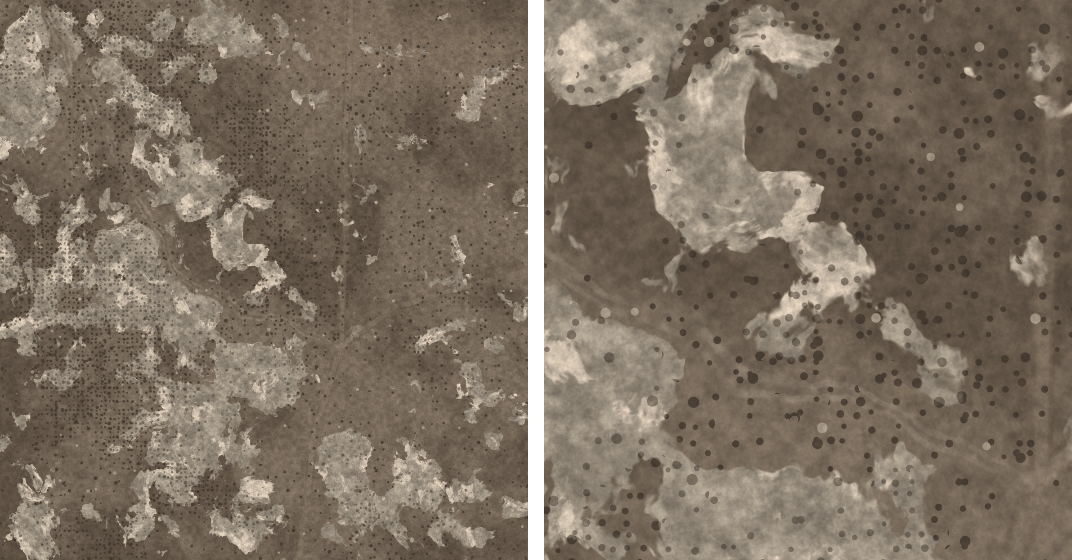
Left, the full canvas; right, a detail of the centre.
This texture is drawn by a WebGL 1 fragment shader. Its source:

```glsl
precision highp float;
// Aerial view of dry scrubland: brown soil, eroded pale salt pans, a winding wash,
// faint tracks and dark shrubs. Broad soft regions bias a fractal noise that is
// thresholded into ragged pans; shrubs are jittered discs on hashed grids.
uniform vec2 u_resolution;

const vec3 SOIL_DARK = vec3(0.365, 0.315, 0.265);
const vec3 SOIL_LIGHT = vec3(0.475, 0.42, 0.36);
const vec3 SOIL_TAN = vec3(0.52, 0.455, 0.38);
const vec3 PAN_GREY = vec3(0.55, 0.51, 0.455);
const vec3 PAN_PALE = vec3(0.66, 0.615, 0.55);
const vec3 SALT = vec3(0.86, 0.80, 0.72);
const vec3 SHRUB = vec3(0.25, 0.21, 0.175);

float hash(vec2 p) {
  return fract(sin(dot(p, vec2(127.1, 311.7))) * 43758.5453);
}

float noise(vec2 p) {
  vec2 i = floor(p), f = fract(p);
  f = f * f * (3.0 - 2.0 * f);
  return mix(mix(hash(i), hash(i + vec2(1, 0)), f.x),
             mix(hash(i + vec2(0, 1)), hash(i + vec2(1, 1)), f.x), f.y);
}

float fbm(vec2 p, float gain) {
  float sum = 0.0, total = 0.0, amp = 1.0;
  for (int i = 0; i < 5; i++) {
    sum += amp * noise(p);
    total += amp;
    amp *= gain;
    p = mat2(1.6, 1.2, -1.2, 1.6) * p + 7.3;
  }
  return sum / total;
}

float segment(vec2 p, vec2 a, vec2 b) {
  vec2 d = b - a;
  return length(p - a - d * clamp(dot(p - a, d) / dot(d, d), 0.0, 1.0));
}

// Soft elliptical region, 1 at the centre
float region(vec2 p, vec2 centre, vec2 radius, float angle) {
  float c = cos(angle), s = sin(angle);
  vec2 q = mat2(c, -s, s, c) * (p - centre) / radius;
  float d = dot(q, q);
  return exp(-d * d);
}

// Jittered discs, present in a share of the grid cells
float scatter(vec2 p, float cells, float share, float size, float seed) {
  vec2 id = floor(p * cells) + seed;
  vec2 centre = 0.3 + 0.4 * vec2(hash(id + 3.1), hash(id + 8.7));
  float radius = size * (0.6 + 0.4 * hash(id + 5.3));
  float aa = cells / u_resolution.y;
  float disc = 1.0 - smoothstep(radius - aa * 0.6, radius + aa * 0.6, length(fract(p * cells) - centre));
  return disc * step(hash(id), share);
}

// Distance to the wash running down from the upper left, then out to the right
float washDistance(vec2 p) {
  float d = segment(p, vec2(0.08, 0.97), vec2(0.143, 0.857));
  d = min(d, segment(p, vec2(0.143, 0.857), vec2(0.247, 0.648)));
  d = min(d, segment(p, vec2(0.247, 0.648), vec2(0.306, 0.525)));
  d = min(d, segment(p, vec2(0.306, 0.525), vec2(0.443, 0.447)));
  d = min(d, segment(p, vec2(0.443, 0.447), vec2(0.605, 0.382)));
  return d;
}

float trackDistance(vec2 p) {
  float d = segment(p, vec2(0.625, 1.0), vec2(0.612, 0.388));
  d = min(d, segment(p, vec2(0.612, 0.388), vec2(0.56, 0.22)));
  d = min(d, segment(p, vec2(0.56, 0.22), vec2(0.534, 0.0)));
  d = min(d, segment(p, vec2(0.605, 0.382), vec2(0.71, 0.453)));
  return min(d, segment(p, vec2(0.71, 0.453), vec2(0.95, 0.521)));
}

// How strongly each part of the land favours pale pans
float panBias(vec2 p) {
  float b = region(p, vec2(0.35, 0.67), vec2(0.30, 0.055), -0.93);
  b = max(b, region(p, vec2(0.29, 0.48), vec2(0.15, 0.09), -0.75));
  b = max(b, 0.9 * region(p, vec2(0.41, 0.35), vec2(0.17, 0.07), -0.3));
  b = max(b, 0.8 * region(p, vec2(0.32, 0.2), vec2(0.07, 0.19), -0.25));
  b = max(b, 0.75 * region(p, vec2(0.43, 0.12), vec2(0.06, 0.13), 0.0));
  b = max(b, region(p, vec2(0.05, 0.85), vec2(0.07, 0.14), -0.4));
  b = max(b, 0.5 * region(p, vec2(0.06, 0.5), vec2(0.16, 0.18), 0.0));
  b = max(b, region(p, vec2(0.05, 0.04), vec2(0.06, 0.07), 0.0));
  b = max(b, 0.95 * region(p, vec2(0.62, 0.13), vec2(0.06, 0.11), 0.2));
  b = max(b, 0.65 * region(p, vec2(0.82, 0.12), vec2(0.22, 0.10), 0.0));
  b = max(b, 0.4 * region(p, vec2(0.82, 0.36), vec2(0.14, 0.13), 0.4));
  b = max(b, 0.8 * region(p, vec2(0.81, 0.56), vec2(0.035, 0.025), 0.0));
  b = max(b, 0.5 * region(p, vec2(0.85, 0.82), vec2(0.12, 0.04), 0.0));
  return max(b, 0.55 * region(p, vec2(0.34, 0.93), vec2(0.15, 0.07), 0.3));
}

void main() {
  vec2 p = gl_FragCoord.xy / u_resolution.y;
  vec2 warp = vec2(fbm(p * 14.0, 0.5), fbm(p * 14.0 + 31.0, 0.5)) - 0.5;
  vec2 q = p + warp * 0.06;
  float west = 1.0 - smoothstep(0.35, 0.65, p.x);
  float grain = fbm(p * 150.0, 0.7) - 0.5;

  // Soil, tanner and smoother toward the upper right
  vec3 color = mix(SOIL_DARK, SOIL_LIGHT, smoothstep(0.28, 0.66, fbm(q * 8.0 + 4.0, 0.65) - 0.04 * west));
  color = mix(color, SOIL_TAN, 0.65 * region(q, vec2(0.72, 0.91), vec2(0.26, 0.09), -0.2));

  // Wash and tracks
  float wash = washDistance(p + warp * 0.035);
  float track = trackDistance(p + warp * 0.012);
  float bed = 1.0 - smoothstep(0.007, 0.017, wash);

  // Ragged pans with bright salt crust
  float field = fbm(q * 24.0, 0.6) + 0.32 * panBias(q) - 0.07 * (1.0 - west) - 0.2 * bed;
  float pan = smoothstep(0.62, 0.68, field);
  float crust = smoothstep(0.53, 0.66, fbm(q * 33.0 + 17.0, 0.65) - 0.3 * max(field - 0.78, 0.0));
  vec3 panColor = mix(PAN_GREY, PAN_PALE, smoothstep(0.35, 0.65, fbm(p * 45.0 + 9.0, 0.7)));
  color = mix(color, mix(panColor, SALT, 0.85 * crust), pan * 0.95);
  color = mix(color, SOIL_LIGHT * 0.96, 0.7 * bed);
  color += 0.09 * (1.0 - smoothstep(0.001, 0.003, abs(wash - 0.004))) * noise(p * 60.0);
  color = mix(color, SOIL_LIGHT * 1.08, 0.5 * (1.0 - smoothstep(0.002, 0.011, track)));
  color -= 0.05 * (1.0 - smoothstep(0.0008, 0.0028, abs(track - 0.006))) * noise(p * 40.0);

  // Shrubs in thickets, and sparse bright bare spots
  float thicket = smoothstep(0.42, 0.68, fbm(p * 9.0 + 50.0, 0.55)) * mix(0.25, 1.0, west);
  float shrubs = max(scatter(p, 125.0, 0.05 + 0.65 * thicket, 0.3, 0.0),
                     scatter(p + 0.37, 82.0, 0.03 + 0.4 * thicket, 0.28, 40.0));
  color = mix(color, SHRUB, shrubs * mix(0.8, 0.5, pan));
  color = mix(color, PAN_PALE * 1.1, 0.7 * scatter(p + 0.19, 62.0, 0.025, 0.2, 90.0));

  color *= 1.0 + grain * mix(0.5, 0.58, pan);
  gl_FragColor = vec4(color, 1.0);
}
```
